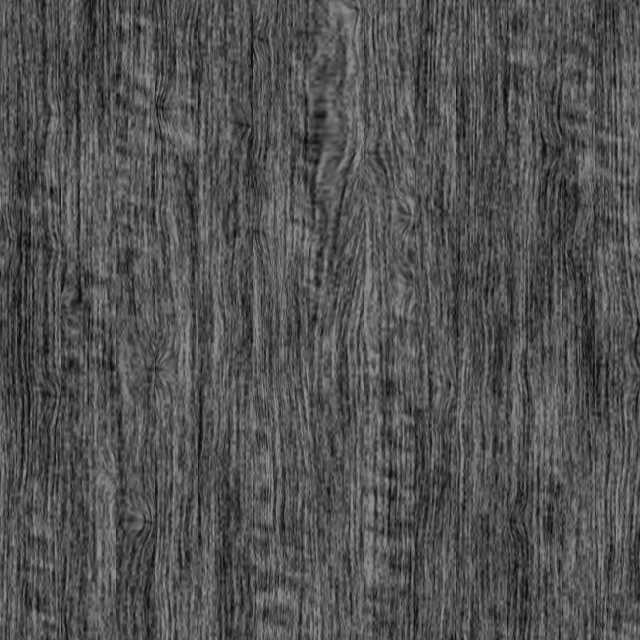
Reproduce this texture procedurally as a three.js fragment shader.

```glsl
// Charcoal wood veneer: narrow vertical strips with their own bent growth rings.
// Each strip warps a grain coordinate around knots; rings, streaks, fibres and
// pores are drawn along it, then cross figure and broad mottling are added.
varying vec2 vUv;

const float STRIPS = 13.0;
const float EDGE_JITTER = 0.45;
const float RING_DENSITY = 105.0;
const int KNOTS = 3;
const float BASE_TONE = 0.316;
const float DARKEST = 0.07;
const float LIGHTEST = 0.54;

float hash(vec2 p) {
  vec3 q = fract(p.xyx * 0.1031);
  q += dot(q, q.yzx + 33.33);
  return fract((q.x + q.y) * q.z);
}

float noise(vec2 p) {
  vec2 cell = floor(p);
  vec2 f = fract(p);
  f = f * f * (3.0 - 2.0 * f);
  float low = mix(hash(cell), hash(cell + vec2(1.0, 0.0)), f.x);
  float high = mix(hash(cell + vec2(0.0, 1.0)), hash(cell + vec2(1.0, 1.0)), f.x);
  return mix(low, high, f.y);
}

// Noise centred on zero, with separate density across and along the grain
float grainNoise(vec2 p, vec2 density, float seed) {
  return noise(p * density + vec2(seed * 37.0, seed * 71.0) + 20.0) - 0.5;
}

float stripEdge(float index) {
  return (index + EDGE_JITTER * hash(vec2(index + 5.0, 3.0))) / STRIPS;
}

float stripIndex(float x) {
  float index = floor(x * STRIPS);
  return x < stripEdge(index) ? index - 1.0 : index;
}

float bell(vec2 offset, vec2 size) {
  vec2 d = offset / size;
  return exp(-dot(d, d));
}

// Sideways push of the grain (x) and dark scar (y) from the knots of a strip
vec2 knots(vec2 p, float index, float left, float right) {
  vec2 total = vec2(0.0);
  for (int k = 0; k < KNOTS; k++) {
    vec2 key = vec2(index + 11.0, float(k) * 7.0 + 2.0);
    float side = step(0.4, hash(key + 31.0));
    float inset = mix(0.004, 0.014, hash(key + 53.0));
    vec2 centre = vec2(mix(left + inset, right - inset, side), hash(key));
    float strength = hash(key + 17.0);
    vec2 offset = p - centre;
    float push = bell(offset, vec2(0.022, 0.03)) * 0.016 * (1.0 - 2.0 * side);
    float tail = offset.y + offset.x * 0.25;
    float scar = bell(vec2(offset.x, tail), vec2(0.014, 0.0035));
    total += strength * vec2(push, scar);
  }
  return total;
}

// Slow bends of the grain, stronger in some strips than in others
float grainBend(vec2 p, float seed) {
  float amount = mix(0.012, 0.065, seed * seed);
  float sway = grainNoise(p, vec2(9.0, 2.6), seed);
  float wobble = grainNoise(p, vec2(22.0, 13.0), seed + 2.0);
  return sway * amount + wobble * 0.007;
}

// Growth rings: thin dark line, bright band, then a slow fall into shade
float rings(vec2 grain, float seed) {
  float density = RING_DENSITY * mix(0.75, 1.25, hash(vec2(seed * 91.0, 4.0)));
  float spacing = grainNoise(grain, vec2(45.0, 1.5), seed + 1.0);
  float phase = grain.x * density + spacing * 1.8;
  float f = fract(phase);
  float profile = smoothstep(0.0, 0.3, f) * (1.0 - smoothstep(0.4, 1.0, f));
  float strength = noise(vec2(phase * 0.35 + seed * 60.0, grain.y * 4.0));
  return (profile - 0.52) * mix(0.25, 1.4, strength);
}

// Short ripples across the grain, gathered in patches
float crossFigure(vec2 p, float seed) {
  float patches = smoothstep(0.05, 0.3, grainNoise(p, vec2(13.0, 4.0), seed + 5.0));
  vec2 slanted = vec2(p.x, p.y + p.x * 0.3);
  return patches * grainNoise(slanted, vec2(32.0, 85.0), seed + 6.0);
}

void main() {
  float index = stripIndex(vUv.x);
  float left = stripEdge(index);
  float right = stripEdge(index + 1.0);
  float seed = hash(vec2(index + 23.0, 9.0));

  vec2 knot = knots(vUv, index, left, right);
  vec2 grain = vec2(vUv.x + grainBend(vUv, seed) + knot.x, vUv.y);

  // Layers from coarse to fine
  float tone = BASE_TONE + (seed - 0.5) * 0.045;
  tone += grainNoise(vUv, vec2(16.0, 9.0), seed + 3.0) * 0.09;
  tone += grainNoise(grain, vec2(48.0, 5.0), seed + 4.0) * 0.11;
  tone += crossFigure(vUv, seed) * 0.2;
  tone += rings(grain, seed) * 0.125;
  tone += grainNoise(grain, vec2(210.0, 7.0), seed + 7.0) * 0.16;
  tone += grainNoise(grain, vec2(370.0, 48.0), seed + 8.0) * 0.19;
  tone += grainNoise(grain, vec2(430.0, 170.0), seed + 9.0) * 0.2;

  // Shaded joints and knot scars
  float joint = exp(-(vUv.x - left) / 0.0035) + 0.5 * exp(-(right - vUv.x) / 0.003);
  tone -= joint * 0.08 * noise(vec2(index * 9.0 + 30.0, vUv.y * 7.0));
  tone -= knot.y * 0.16;

  gl_FragColor = vec4(vec3(clamp(tone, DARKEST, LIGHTEST)), 1.0);
}
```
